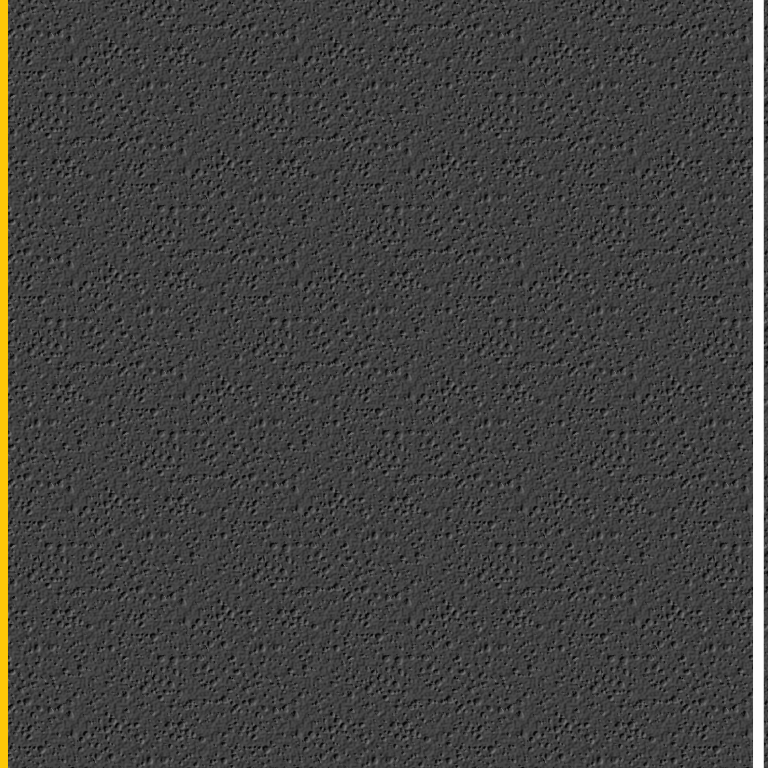
Reproduce this texture procedurally as a Shadertoy shader.

```glsl
// Dark pitted asphalt in an embossed diagonal tiling, with a yellow left edge and a white right stripe.

const float TILE = 0.293;                      // tile period in canvas widths
const vec2 TILE_ANCHOR = vec2(0.113, 0.72);    // centre of one tile
const vec3 ASPHALT = vec3(0.257);
const vec3 YELLOW = vec3(0.995, 0.785, 0.03);
const vec3 WHITE = vec3(0.995);

vec2 hash22(vec2 p) {
    vec3 q = fract(p.xyx * vec3(0.1031, 0.1030, 0.0973));
    q += dot(q, q.yzx + 33.33);
    return fract((q.xx + q.yz) * q.zy);
}

vec2 gradientAt(vec2 cell, float period, float seed) {
    float angle = 6.28318 * hash22(mod(cell, period) + seed).x;
    return vec2(cos(angle), sin(angle));
}

// Gradient noise that repeats on the unit square
float tiledNoise(vec2 uv, float period, float seed) {
    vec2 p = uv * period;
    vec2 i = floor(p), f = p - i;
    vec2 w = f * f * f * (f * (f * 6.0 - 15.0) + 10.0);
    vec2 o = vec2(0.0, 1.0);
    float a = dot(gradientAt(i, period, seed), f);
    float b = dot(gradientAt(i + o.yx, period, seed), f - o.yx);
    float c = dot(gradientAt(i + o.xy, period, seed), f - o.xy);
    float d = dot(gradientAt(i + o.yy, period, seed), f - o.yy);
    return mix(mix(a, b, w.x), mix(c, d, w.x), w.y);
}

// Scattered round pits, one candidate per jittered cell
float pitDepth(vec2 uv, float period, float density, float seed) {
    vec2 p = uv * period;
    vec2 base = floor(p);
    float depth = 0.0;
    for (int y = -1; y <= 1; y++) {
        for (int x = -1; x <= 1; x++) {
            vec2 cell = base + vec2(x, y);
            vec2 id = mod(cell, period) + seed;
            vec2 centre = cell + 0.15 + 0.7 * hash22(id);
            vec2 traits = hash22(id + 57.3);
            float radius = mix(0.22, 0.52, traits.x * traits.x);
            float bowl = 1.0 - smoothstep(0.35 * radius, radius, length(p - centre));
            float present = step(traits.y, density);
            depth = max(depth, present * bowl * mix(0.13, 0.26, traits.x));
        }
    }
    return depth;
}

float asphaltHeight(vec2 uv) {
    float coarse = tiledNoise(uv, 24.0, 11.0);
    float grain = tiledNoise(uv, 52.0, 83.0);
    vec2 warped = uv + 0.010 * vec2(coarse, tiledNoise(uv, 30.0, 41.0));
    float density = 0.56 + 0.5 * tiledNoise(uv, 4.0, 7.0);
    float pits = max(pitDepth(warped, 18.0, density, 3.0),
                     0.7 * pitDepth(warped, 29.0, 0.6 * density, 131.0));
    // Shallow hollow that marks each tile centre
    float hollow = 1.0 - smoothstep(0.035, 0.065, length(fract(warped) - 0.5));
    return 0.10 * coarse + 0.10 * grain - pits - 0.07 * hollow;
}

// Relief lit from the upper left, along the second tile axis
vec3 asphalt(vec2 p) {
    vec2 d = p - TILE_ANCHOR;
    vec2 uv = vec2(d.x + d.y, d.x - d.y) / TILE + 0.5;
    vec2 offset = vec2(0.001, 0.0066);
    float slope = asphaltHeight(uv + offset) - asphaltHeight(uv - offset);
    float relief = slope * (slope < 0.0 ? 1.05 : 0.72);
    return clamp(ASPHALT + relief, 0.03, 0.46);
}

// Antialiased vertical band between two positions
float band(float x, float left, float right, float pixel) {
    return clamp((x - left) / pixel + 0.5, 0.0, 1.0)
         * clamp((right - x) / pixel + 0.5, 0.0, 1.0);
}

void mainImage(out vec4 fragColor, in vec2 fragCoord) {
    vec2 p = fragCoord / iResolution.xy;
    float pixel = 1.0 / iResolution.x;
    vec3 color = asphalt(p);

    // Edge stripes
    color = mix(color, YELLOW, band(p.x, -1.0, 0.0104, pixel));
    color = mix(color, WHITE, band(p.x, 0.9805, 0.9945, pixel));

    fragColor = vec4(color, 1.0);
}
```
